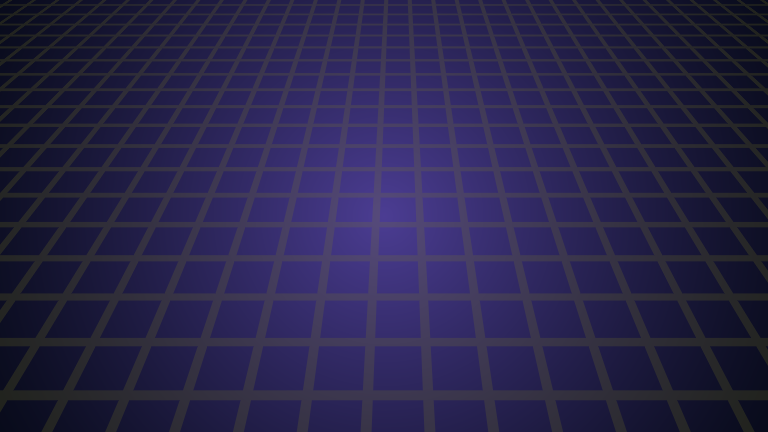
Give the GLSL for this background, as a Shadertoy shader.

```glsl
// A tiled floor in perspective, lit by a violet glow that fades to navy corners.

const float HORIZON = 1.581;                        // height of the vanishing line
const float VANISH_X = 0.0324;                      // sideways shift of the vanishing point
const vec2 TILE_SCALE = vec2(1.0 / 0.0935, 16.68);  // tiles across and in depth
const vec2 TILE_PHASE = vec2(0.5, -0.15);
const float LINE_WIDTH = 0.172;                     // share of one tile

const vec3 NIGHT = vec3(0.032, 0.042, 0.105);
const vec3 VIOLET = vec3(0.295, 0.238, 0.575);
const vec3 GROUT = vec3(0.50, 0.50, 0.13);
const float GROUT_OPACITY = 0.2;

// Soft radial light, 1 at the center and 0 at the given radius
float radialGlow(vec2 p, vec2 center, float radius) {
    float fade = clamp(1.0 - length(p - center) / radius, 0.0, 1.0);
    return pow(fade, 1.2);
}

// Coverage of lines centered on whole numbers, smoothed over one pixel
float gridLine(float coord, float width, float pixel) {
    float dist = abs(fract(coord + 0.5) - 0.5);
    return clamp((0.5 * width - dist) / pixel + 0.5, 0.0, 1.0);
}

// Both line directions of the floor seen in perspective
float floorGrid(vec2 p, float pixel) {
    float drop = HORIZON - p.y;
    vec2 tile = vec2(p.x - VANISH_X, 1.0) / drop * TILE_SCALE + TILE_PHASE;
    vec2 blur = pixel * TILE_SCALE / vec2(drop, drop * drop);
    float across = gridLine(tile.x, LINE_WIDTH, blur.x);
    float along = gridLine(tile.y, LINE_WIDTH, blur.y);
    return max(across, along);
}

void mainImage(out vec4 fragColor, in vec2 fragCoord) {
    // Height is 1, x is zero at the middle
    vec2 p = vec2(fragCoord.x - 0.5 * iResolution.x, fragCoord.y) / iResolution.y;

    vec3 color = mix(NIGHT, VIOLET, radialGlow(p, vec2(0.0, 0.5), 1.02));
    color = mix(color, GROUT, GROUT_OPACITY * floorGrid(p, 1.0 / iResolution.y));
    fragColor = vec4(color, 1.0);
}
```
